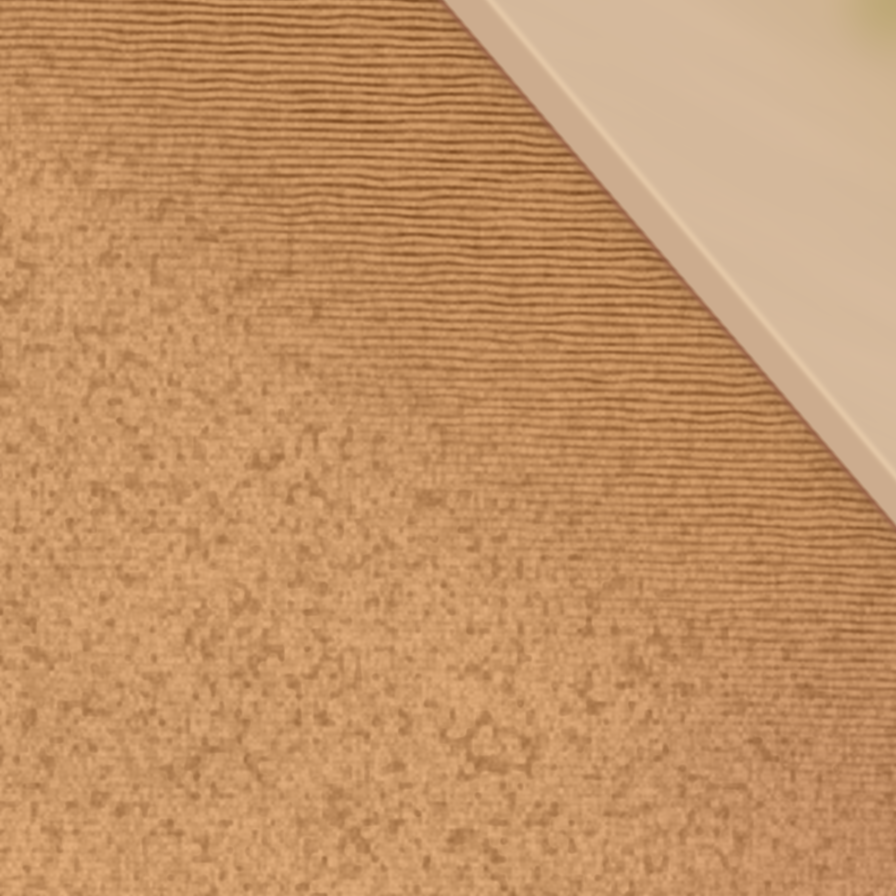
Write a Shadertoy shader that draws this texture.

```glsl
const vec2 EDGE_A = vec2(0.495, 1.0);
const vec2 EDGE_B = vec2(1.0, 0.414);
const vec2 RIDGE_A = vec2(0.547, 1.0);
const vec2 RIDGE_B = vec2(1.0, 0.469);
const float ROWS = 95.0;
const float ROW_TILT = 0.022;
const float ROW_WOBBLE = 0.0022;
const float STRIPE_DEPTH = 0.75;
const float SPECK_DEPTH = 0.30;
const vec3 PILE_LIGHT = vec3(0.815, 0.615, 0.425);
const vec3 PILE_SHADE = vec3(0.745, 0.530, 0.345);
const vec3 PILE_WARM = vec3(0.755, 0.540, 0.385);
const vec3 GROOVE = vec3(0.47, 0.275, 0.115);
const vec3 CREST = vec3(0.835, 0.635, 0.43);
const vec3 SLAB = vec3(0.835, 0.725, 0.61);
const vec3 SLAB_FAR = vec3(0.80, 0.69, 0.54);
const vec3 RIM = vec3(0.80, 0.675, 0.555);
const vec3 RIDGE = vec3(0.91, 0.80, 0.67);
const vec3 SEAM = vec3(0.60, 0.385, 0.29);

float hash(vec2 p) {
    vec3 q = fract(vec3(p.xyx) * 0.1031);
    q += dot(q, q.yzx + 33.33);
    return fract((q.x + q.y) * q.z);
}

float noise(vec2 p) {
    vec2 i = floor(p), f = fract(p);
    f = f * f * (3.0 - 2.0 * f);
    return mix(mix(hash(i), hash(i + vec2(1, 0)), f.x),
               mix(hash(i + vec2(0, 1)), hash(i + vec2(1, 1)), f.x), f.y);
}

float fbm(vec2 p) {
    float sum = 0.0, amp = 0.5;
    for (int i = 0; i < 4; i++) {
        sum += amp * noise(p);
        p = p * 2.03 + 17.3;
        amp *= 0.5;
    }
    return sum / 0.9375;
}

// Signed distance to a line, positive on its upper right side
float sideOf(vec2 p, vec2 a, vec2 b) {
    vec2 d = normalize(b - a);
    return dot(p - a, vec2(-d.y, d.x));
}

vec3 carpet(vec2 p) {
    // Ribs show near the slab and dissolve toward the lower left
    float band = p.y - 0.94 + 0.80 * p.x + 0.10 * (fbm(p * 6.0) - 0.5);
    float ribbed = smoothstep(-0.17, 0.23, band);
    ribbed *= mix(0.62, 1.0, smoothstep(0.25, 0.85, p.y));

    float wobble = ROW_WOBBLE * (noise(p * vec2(28.0, 45.0)) - 0.5) * 2.0;
    float row = (p.y + ROW_TILT * p.x + wobble) * ROWS;
    float wave = 0.5 + 0.5 * cos(6.28318 * row);

    // Dashes follow the grooves, broken by short knots
    float dash = noise(vec2(p.x * 26.0, floor(row + 0.5) * 7.3));
    float knot = noise(vec2(p.x * 85.0, floor(row + 0.5) * 3.7 + 40.0));
    float groove = pow(wave, 1.5) * (0.30 + 0.45 * dash + 0.45 * knot);

    vec3 col = mix(PILE_LIGHT, PILE_SHADE, 0.75 * smoothstep(-0.25, 0.25, band));
    col = mix(col, PILE_WARM, 0.7 * smoothstep(0.55, 1.0, p.x) * smoothstep(0.55, 0.1, p.y));
    col *= 0.97 + 0.06 * fbm(p * 5.0 + 8.0);
    col = mix(col, CREST, 0.65 * ribbed * (1.0 - wave));
    col = mix(col, GROOVE, STRIPE_DEPTH * groove * (0.10 + 0.95 * ribbed));

    // Loose pile: dark specks and pale fibres
    float loose = 1.0 - 0.7 * ribbed;
    float speck = noise(p * vec2(105.0, 98.0) + 5.0);
    float fibre = noise(p * vec2(190.0, 145.0) + 61.0);
    float patchy = 0.6 + 0.8 * fbm(p * 9.0 + 30.0);
    col = mix(col, GROOVE, SPECK_DEPTH * loose * patchy * smoothstep(0.52, 0.95, speck));
    col += vec3(0.11, 0.105, 0.10) * loose * (fibre - 0.48);
    col += 0.05 * (noise(p * 260.0) - 0.5);
    return col;
}

vec3 slab(vec2 p, float ridgeSide, float px) {
    // Broad face with faint streaks, then the bevelled rim
    float streak = fbm(vec2(p.x * 5.0 + p.y * 4.0, p.y * 24.0 + p.x * 11.0));
    vec3 face = mix(SLAB, SLAB_FAR, smoothstep(0.12, 0.42, ridgeSide));
    face *= 0.985 + 0.03 * streak;
    vec3 col = mix(RIM, face, smoothstep(-0.003 - px, 0.003 + px, ridgeSide));
    float shine = exp(-pow(ridgeSide / 0.0042, 2.0));
    col = mix(col, RIDGE, 0.8 * shine);
    // Greenish corner tint
    float corner = 1.0 - smoothstep(0.0, 0.09, length(p - vec2(1.0)));
    return mix(col, vec3(0.70, 0.63, 0.40), 0.6 * corner);
}

void mainImage(out vec4 fragColor, in vec2 fragCoord) {
    vec2 p = fragCoord / iResolution.xy;
    float px = 1.0 / iResolution.y;
    float edgeSide = sideOf(p, EDGE_A, EDGE_B);
    float ridgeSide = sideOf(p, RIDGE_A, RIDGE_B);

    // Contact shadow under the slab
    vec3 ground = carpet(p);
    ground *= 1.0 - 0.10 * exp(min(edgeSide, 0.0) / 0.02);
    ground = mix(ground, SEAM, 0.75 * exp(-pow((edgeSide + 0.002) / 0.004, 2.0)));

    float cover = smoothstep(-0.0015 - px, 0.0015 + px, edgeSide);
    vec3 col = mix(ground, slab(p, ridgeSide, px), cover);
    fragColor = vec4(clamp(col, 0.0, 1.0), 1.0);
}
```
